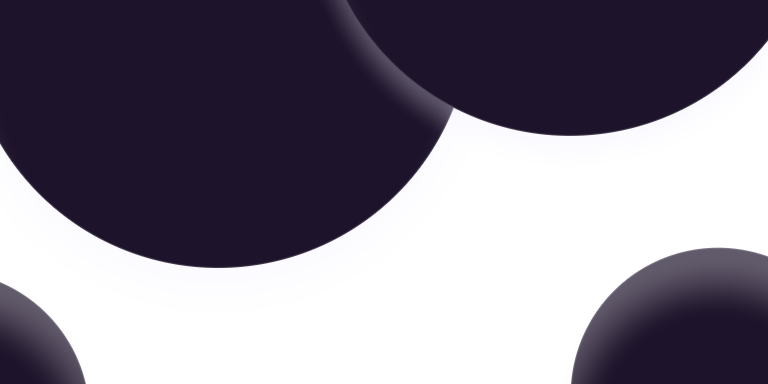
A WebGL 1 fragment shader for this background:

```glsl
precision highp float;
// Four dark discs on white, painted back to front. Each one casts a faint
// lavender glow downwards, has a thin lit rim, and is lit inside its upper edge.
// Lengths are in canvas heights, with the origin at the lower left.

uniform vec2 u_resolution;

const vec3 PAPER = vec3(1.0);
const vec3 DISC = vec3(0.115, 0.075, 0.165);
const vec3 GLOW = vec3(0.945, 0.935, 1.0);
const vec3 LIGHT = vec3(1.0);

const float GLOW_ALPHA = 0.30;
const float LIGHT_ALPHA = 0.30;
const float LIGHT_DROP = 0.104;   // downward shift of the unlit area
const float LIGHT_SOFT = 0.083;   // half width of the inner fade
const float RIM_ALPHA = 0.20;
const float RIM_WIDTH = 0.005;

const float BIG_RADIUS = 0.660;
const float SMALL_RADIUS = 0.384;
const vec2 BIG_LEFT = vec2(0.568, 0.962);
const vec2 BIG_RIGHT = vec2(1.484, 1.306);
const vec2 SMALL_LEFT = vec2(-0.150, -0.088);
const vec2 SMALL_RIGHT = vec2(1.870, -0.029);

// Downward shift and half width of the outer glow
const vec2 WIDE_GLOW = vec2(0.055, 0.100);
const vec2 TIGHT_GLOW = vec2(0.047, 0.050);

float circleDistance(vec2 p, vec2 center, float radius) {
  return length(p - center) - radius;
}

// Lays one disc, with its glow and lighting, over the colour below it
vec3 paintDisc(vec3 below, vec2 p, vec2 center, float radius, vec2 glow) {
  float pixel = 1.0 / u_resolution.y;
  float d = circleDistance(p, center, radius);

  // Outer glow
  float glowDistance = circleDistance(p, center - vec2(0.0, glow.x), radius);
  float glowCover = 1.0 - smoothstep(-glow.y, glow.y, glowDistance);
  vec3 color = mix(below, GLOW, GLOW_ALPHA * glowCover);

  // Inner light and rim
  float lightDistance = circleDistance(p, center - vec2(0.0, LIGHT_DROP), radius);
  float light = smoothstep(-LIGHT_SOFT, LIGHT_SOFT, lightDistance);
  float rim = smoothstep(-RIM_WIDTH, 0.0, d);
  vec3 body = mix(DISC, LIGHT, LIGHT_ALPHA * light);
  body = mix(body, LIGHT, RIM_ALPHA * rim);

  // Smooth edge
  float cover = clamp(0.5 - d / pixel, 0.0, 1.0);
  return mix(color, body, cover);
}

void main() {
  vec2 p = gl_FragCoord.xy / u_resolution.y;

  vec3 color = PAPER;
  color = paintDisc(color, p, BIG_LEFT, BIG_RADIUS, WIDE_GLOW);
  color = paintDisc(color, p, BIG_RIGHT, BIG_RADIUS, TIGHT_GLOW);
  color = paintDisc(color, p, SMALL_LEFT, SMALL_RADIUS, TIGHT_GLOW);
  color = paintDisc(color, p, SMALL_RIGHT, SMALL_RADIUS, TIGHT_GLOW);

  gl_FragColor = vec4(color, 1.0);
}
```
